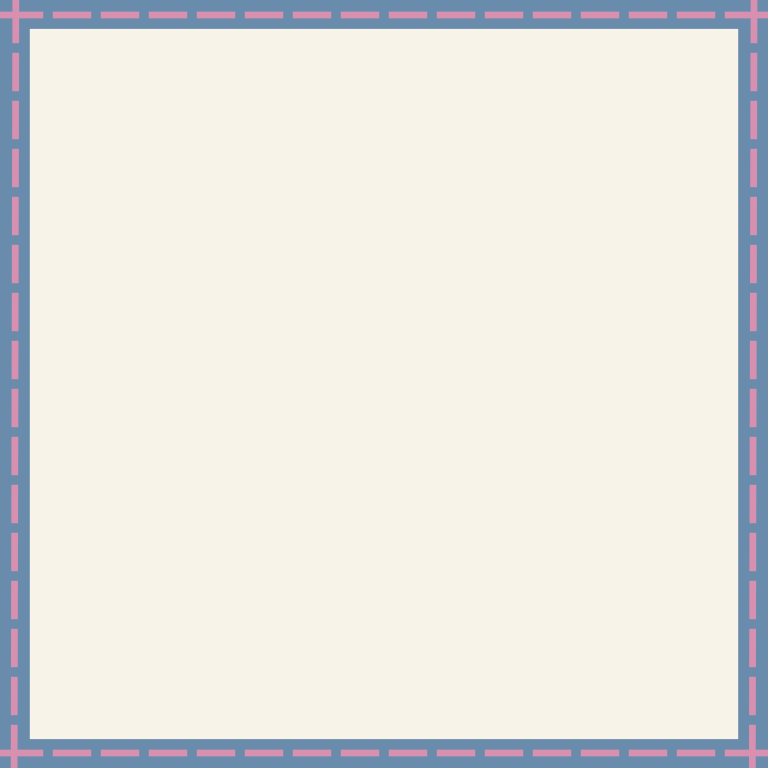
This background is drawn by a WebGL 1 fragment shader. Its source:

```glsl
precision highp float;
// Draws a cream panel in a blue frame with pink dashed stitching along each side.

uniform vec2 u_resolution;

const vec3 CREAM = vec3(0.969, 0.951, 0.908);
const vec3 BLUE = vec3(0.414, 0.548, 0.674);
const vec3 PINK = vec3(0.845, 0.563, 0.691);

const vec2 PANEL_MIN = vec2(0.0388, 0.0376);
const vec2 PANEL_MAX = vec2(0.9612, 0.9624);

const float DASH_COUNT = 16.0;      // dashes along one side
const float DASH_FILL = 0.8;        // share of each period that is dash
const float STITCH_HALF = 0.0044;   // half the stitch thickness
const vec2 ROW_Y = vec2(0.0195, 0.9805);
const vec2 COLUMN_X = vec2(0.0184, 0.9796);  // at the bottom of the canvas
const float COLUMN_LEAN = 0.0022;   // sideways drift from bottom to top

// Coverage from a signed distance, smoothed over one pixel
float cover(float dist, float pixel) {
  return clamp(0.5 - dist / pixel, 0.0, 1.0);
}

// Dashes along a line; the outermost ones run on to the canvas edge
float dashes(float along, float pixel) {
  float halfPeriod = 0.5 / DASH_COUNT;
  float t = clamp(along, halfPeriod, 1.0 - halfPeriod);
  float dist = (abs(fract(t * DASH_COUNT) - 0.5) - 0.5 * DASH_FILL) / DASH_COUNT;
  return cover(dist, pixel);
}

// Two parallel dashed lines at the given offsets
float stitches(float along, float across, vec2 lines, float pixel) {
  float nearest = min(abs(across - lines.x), abs(across - lines.y));
  return cover(nearest - STITCH_HALF, pixel) * dashes(along, pixel);
}

void main() {
  vec2 uv = gl_FragCoord.xy / u_resolution;
  vec2 pixel = 1.0 / u_resolution;

  // Panel inside the frame
  vec2 outside = max(PANEL_MIN - uv, uv - PANEL_MAX);
  float panel = cover(outside.x, pixel.x) * cover(outside.y, pixel.y);
  vec3 color = mix(BLUE, CREAM, panel);

  // Stitching: level rows, slightly leaning columns
  float edge = max(pixel.x, pixel.y);
  float rows = stitches(uv.x, uv.y, ROW_Y, edge);
  float columns = stitches(uv.y, uv.x - COLUMN_LEAN * uv.y, COLUMN_X, edge);
  color = mix(color, PINK, max(rows, columns));

  gl_FragColor = vec4(color, 1.0);
}
```
